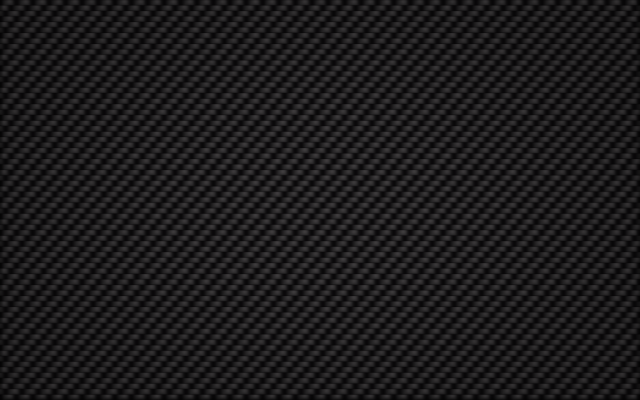
Write a WebGL 2 fragment shader that draws this texture.

```glsl
#version 300 es
precision highp float;
// Dark carbon-fibre twill: thin rows of soft raised tows, each row shifted
// sideways by a third so the tows join into diagonals climbing to the right.
// Smooth profiles shade each tow; layered sines vary them; borders are dimmer.
uniform vec2 u_resolution;
out vec4 outColor;

const vec2 REPEATS = vec2(39.0, 73.0);   // tows across, rows up
const float ROW_SHIFT = 1.0 / 3.0;       // sideways step per row, in tows
const int SAMPLES = 3;                   // smoothing grid per side

const vec3 GROOVE = vec3(0.036, 0.031, 0.036);
const vec3 FIBRE = vec3(0.145, 0.140, 0.144);
const vec3 SHEEN = vec3(0.250, 0.240, 0.245);

// Smooth plateau from lo to hi with soft shoulders.
float plateau(float x, float lo, float hi, float soft) {
  return smoothstep(lo - soft, lo + soft, x) * (1.0 - smoothstep(hi - soft, hi + soft, x));
}

// Gentle unevenness from one tow to the next, in -1..1.
float towVariation(vec2 id) {
  return 0.5 * sin(id.x * 2.3 + id.y * 1.7) + 0.5 * sin(id.x * 0.9 - id.y * 3.1);
}

// Colour of the weave at a point given in 0..1 canvas units.
vec3 weave(vec2 uv, vec2 repeats, float shift) {
  vec2 grid = uv * repeats;
  float row = floor(grid.y);
  grid.x -= row * shift;
  vec2 id = vec2(floor(grid.x), row);
  vec2 cell = fract(grid);

  // Full body fills most of the row height, so neighbouring rows connect.
  float across = plateau(cell.x, 0.19, 0.83, 0.17);
  float along = mix(0.45, 1.0, plateau(cell.y, 0.10, 0.94, 0.12));
  float body = across * along;
  float glint = plateau(cell.x, 0.42, 0.72, 0.16) * along * smoothstep(-0.1, 0.7, cell.y);

  vec3 color = mix(GROOVE, FIBRE, body);
  color = mix(color, SHEEN, 0.8 * glint);
  return color * (1.0 + 0.05 * towVariation(id));
}

// Broad light from the middle, with a narrow dark rim at the sides.
float lighting(vec2 uv) {
  vec2 fromCentre = (uv - 0.5) * vec2(1.0, 0.9);
  float glow = mix(1.06, 0.82, smoothstep(0.05, 0.68, length(fromCentre)));
  float sideGap = min(uv.x, 1.0 - uv.x);
  float rim = mix(0.65, 1.0, smoothstep(0.0, 0.007, sideGap));
  float floorRim = mix(0.65, 1.0, smoothstep(0.0, 0.010, uv.y));
  return glow * rim * floorRim;
}

void main() {
  vec3 sum = vec3(0.0);
  for (int j = 0; j < SAMPLES; j++) {
    for (int i = 0; i < SAMPLES; i++) {
      vec2 offset = (vec2(i, j) + 0.5) / float(SAMPLES) - 0.5;
      vec2 uv = (gl_FragCoord.xy + offset) / u_resolution;
      sum += weave(uv, REPEATS, ROW_SHIFT) * lighting(uv);
    }
  }
  outColor = vec4(sum / float(SAMPLES * SAMPLES), 1.0);
}
```
